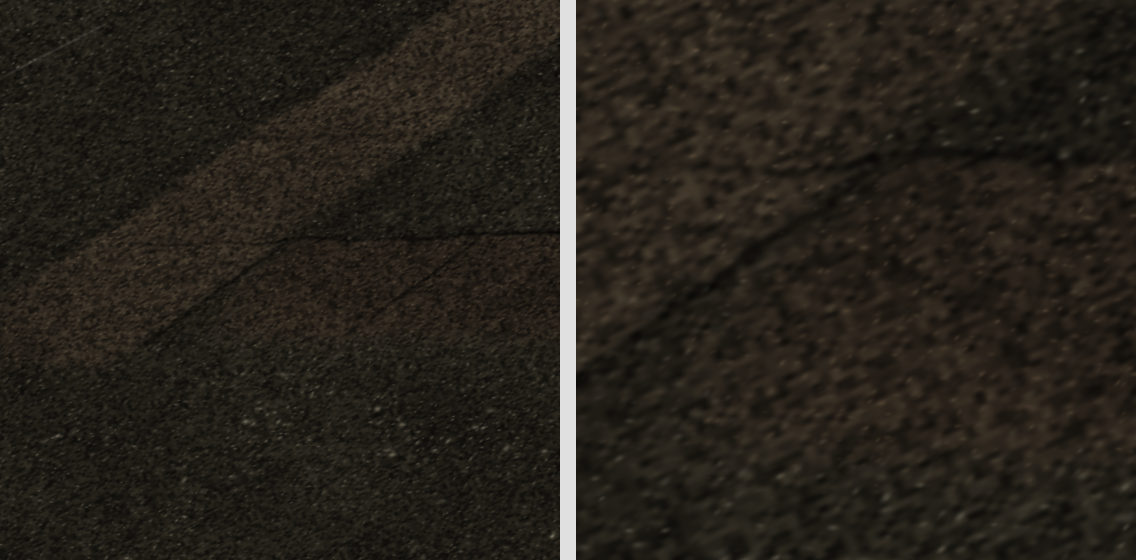
Left, the full canvas; right, a detail of the centre.
A Shadertoy shader for this texture:

```glsl
const vec3 DARK_STONE = vec3(0.114, 0.104, 0.081);
const vec3 WARM_VEIN = vec3(0.172, 0.146, 0.113);
const vec3 BROWN_VEIN = vec3(0.144, 0.119, 0.092);
const vec3 FLECK_PALE = vec3(0.40, 0.385, 0.335);
const vec3 FLECK_WARM = vec3(0.34, 0.28, 0.20);
const vec2 GRAIN_SIZE = vec2(0.0066, 0.0040);
const float GRAIN_ANGLE = 0.42;
const float GRAIN_CONTRAST = 1.25;
const float EDGE_WOBBLE = 0.022;
const float CRACK_WIDTH = 0.0035;

float hash(vec2 p) {
    vec3 q = fract(p.xyx * 0.1031);
    q += dot(q, q.yzx + 33.33);
    return fract((q.x + q.y) * q.z);
}

float noise(vec2 p) {
    vec2 i = floor(p), f = fract(p);
    f = f * f * (3.0 - 2.0 * f);
    return mix(mix(hash(i), hash(i + vec2(1, 0)), f.x),
               mix(hash(i + vec2(0, 1)), hash(i + vec2(1, 1)), f.x), f.y);
}

float fbm(vec2 p) {
    float sum = 0.0, amp = 0.5;
    for (int i = 0; i < 4; i++) {
        sum += amp * noise(p);
        p = p * 2.03 + 17.3;
        amp *= 0.5;
    }
    return sum;
}

vec2 rotate(vec2 p, float a) {
    float c = cos(a), s = sin(a);
    return vec2(c * p.x + s * p.y, c * p.y - s * p.x);
}

// Soft elongated flecks, one candidate per jittered cell
float flecks(vec2 p, float cell, float density, float seed) {
    vec2 g = p / cell, id = floor(g);
    float light = 0.0;
    for (int y = -1; y <= 1; y++)
    for (int x = -1; x <= 1; x++) {
        vec2 c = id + vec2(x, y), k = c + seed;
        vec2 center = c + vec2(hash(k + 3.1), hash(k + 71.7));
        float tilt = 0.9 * (hash(k + 29.4) - 0.5);
        vec2 radius = mix(0.6, 1.1, hash(k + 11.9)) * vec2(0.34, 0.18);
        vec2 d = rotate(g - center, tilt) / radius;
        float shine = mix(0.2, 1.0, pow(hash(k + 43.3), 2.0));
        light = max(light, step(hash(k + 57.2), density) * shine * exp(-dot(d, d)));
    }
    return light;
}

// Soft line between two points, fading toward its ends
float stroke(vec2 p, vec2 a, vec2 b, float width) {
    vec2 ab = b - a;
    float t = dot(p - a, ab) / dot(ab, ab);
    float d = length(p - a - ab * clamp(t, 0.0, 1.0)) / width;
    return exp(-d * d) * smoothstep(-0.02, 0.12, t) * smoothstep(1.02, 0.88, t);
}

void mainImage(out vec4 fragColor, in vec2 fragCoord) {
    vec2 uv = fragCoord / iResolution.xy;
    vec2 p = uv + EDGE_WOBBLE * (vec2(fbm(uv * 13.0), fbm(uv * 13.0 + 40.0)) - 0.47);
    vec2 along = rotate(uv, GRAIN_ANGLE) + 2.0;
    float cloud = fbm(uv * vec2(5.0, 8.0) + 9.0);

    // Diagonal vein and the brown bed branching off it
    float upper = 0.465 + 0.66 * p.x - p.y;
    float lower = p.y - 0.20 - 0.727 * p.x;
    float vein = smoothstep(-0.010, 0.018, upper) * smoothstep(-0.025, 0.025, lower)
               * smoothstep(0.325, 0.365, p.y);
    float seamY = 0.563 + 0.022 * uv.x * uv.x;
    float bed = smoothstep(0.004, -0.008, p.y - seamY) * smoothstep(0.36, 0.43, p.y)
              * smoothstep(0.03, -0.04, lower) * smoothstep(0.30, 0.52, p.x);
    bed *= 1.0 - vein;
    float warm = max(vein, bed);

    vec3 veinColor = WARM_VEIN * mix(0.93, 1.08, smoothstep(0.4, 0.9, uv.y));
    vec3 color = mix(DARK_STONE, BROWN_VEIN, bed);
    color = mix(color, veinColor, vein);
    color *= 1.0 + 0.5 * (cloud - 0.47);

    // Dark rims beside the vein and under the bed
    float rim = exp(-pow((upper + 0.018) / 0.022, 2.0)) * smoothstep(0.05, 0.25, uv.x);
    rim += 0.8 * exp(-pow((lower + 0.035) / 0.025, 2.0)) * smoothstep(0.2, 0.3, uv.x) * (1.0 - bed);
    color *= 1.0 - 0.14 * min(rim, 1.0);

    // Fine slanted grain
    float grain = 0.72 * noise(along / GRAIN_SIZE) + 0.28 * noise(along / GRAIN_SIZE * 0.47 + 31.0);
    color *= 1.0 + GRAIN_CONTRAST * (grain - 0.5);

    // Mineral flecks, larger toward the bottom
    float near = smoothstep(0.42, 0.25, uv.y);
    float patches = smoothstep(0.25, 0.65, fbm(uv * 9.0 + 60.0));
    float small = flecks(along, 0.0115, 0.5, 5.0);
    float large = flecks(along, 0.021, 0.26, 90.0);
    float dense = flecks(along, 0.0085, 0.7, 150.0);
    float pale = small * mix(0.32, 0.5, patches) + large * mix(0.22, 0.72, near) * patches;
    color += FLECK_PALE * pale * mix(1.0, 0.3, warm);
    color += FLECK_WARM * dense * mix(0.10, 0.34, warm);

    // Hairline cracks and one pale scratch
    float seam = exp(-pow((p.y - seamY) / CRACK_WIDTH, 2.0)) * smoothstep(0.15, 0.35, uv.x);
    float crack = seam * mix(0.35, 0.6, smoothstep(0.7, 0.95, uv.x));
    crack += 0.4 * stroke(p, vec2(0.87, 0.585), vec2(0.65, 0.415), CRACK_WIDTH);
    crack += 0.5 * stroke(p, vec2(0.52, 0.575), vec2(0.23, 0.365), CRACK_WIDTH * 1.3);
    crack += 0.25 * stroke(p, vec2(0.42, 0.75), vec2(0.78, 0.76), CRACK_WIDTH * 1.5);
    color *= 1.0 - min(crack, 0.7);
    color += 0.09 * stroke(uv, vec2(0.0, 0.86), vec2(0.20, 0.963), 0.0022);

    fragColor = vec4(color, 1.0);
}
```
